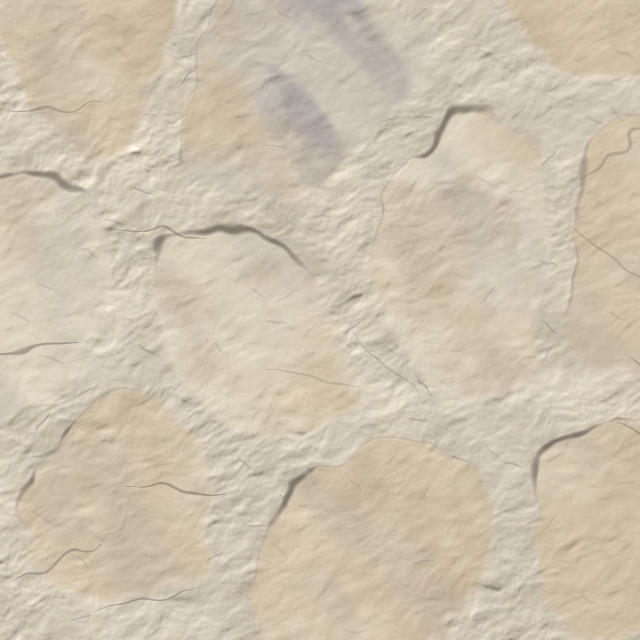
A Shadertoy shader for this texture:

```glsl
// Pale rubble wall: rounded tan, cream and grey stones set in rough mortar.
// Warped, smoothed Voronoi cells form the stones; stretched noise, lit from
// the upper left, gives the relief; short tapered strokes are cracks and nicks.

const vec2  STONE_GRID   = vec2(2.75, 2.45);  // stones across the canvas
const float JITTER       = 0.72;
const float ROUNDING     = 15.0;              // higher gives sharper corners
const float MORTAR_HALF  = 0.085;             // in stone cells
const float SHADOW_WIDTH = 0.015;
const float MORTAR_RELIEF = 0.33;
const float STONE_RELIEF  = 0.16;
const vec2  TO_LIGHT     = vec2(-0.45, 0.89);

const vec3 MORTAR = vec3(0.82, 0.78, 0.71);
const vec3 TAN    = vec3(0.815, 0.75, 0.645);
const vec3 CREAM  = vec3(0.86, 0.82, 0.74);
const vec3 GREY   = vec3(0.785, 0.755, 0.705);
const vec3 BROWN  = vec3(0.76, 0.69, 0.60);
const vec3 SMUDGE = vec3(0.67, 0.645, 0.63);
const vec3 SHADOW = vec3(0.43, 0.39, 0.36);

float hash(vec2 p) {
    return fract(sin(dot(p, vec2(127.1, 311.7))) * 43758.5453);
}

float noise(vec2 p) {
    vec2 i = floor(p), f = fract(p);
    f = f * f * (3.0 - 2.0 * f);
    return mix(mix(hash(i), hash(i + vec2(1, 0)), f.x),
               mix(hash(i + vec2(0, 1)), hash(i + vec2(1, 1)), f.x), f.y);
}

float fbm(vec2 p) {
    float sum = 0.0, amp = 0.5;
    for (int i = 0; i < 4; i++) {
        sum += amp * noise(p);
        p = mat2(1.6, 1.2, -1.2, 1.6) * p + 7.3;
        amp *= 0.5;
    }
    return sum / 0.9375;
}

// Centre of the stone in a cell; odd rows are shifted by half a stone
vec2 stoneCentre(vec2 cell) {
    vec2 offset = vec2(hash(cell + 3.7), hash(cell + 19.1)) - 0.5;
    return cell + 0.5 + JITTER * offset + vec2(0.5 * mod(cell.y, 2.0), 0.0);
}

// Rounded distance to the border of the nearest stone cell
float stoneEdge(vec2 p, out vec2 id) {
    vec2 base = floor(p), nearest = vec2(0.0);
    float best = 1e3;
    for (int y = -2; y <= 2; y++)
    for (int x = -2; x <= 2; x++) {
        vec2 cell = base + vec2(x, y);
        vec2 d = stoneCentre(cell) - p;
        if (dot(d, d) < best) { best = dot(d, d); nearest = d; id = cell; }
    }
    float sum = 1e-9;
    for (int y = -2; y <= 2; y++)
    for (int x = -2; x <= 2; x++) {
        vec2 cell = base + vec2(x, y);
        vec2 d = stoneCentre(cell) - p;
        if (distance(cell, id) > 0.5)
            sum += exp(-ROUNDING * dot(0.5 * (d + nearest), normalize(d - nearest)));
    }
    return -log(sum) / ROUNDING;
}

// Uneven outline: broad bends plus small chips
vec2 warp(vec2 uv) {
    vec2 bend = vec2(fbm(uv * 4.0), fbm(uv * 4.0 + 31.0)) - 0.5;
    vec2 chip = vec2(noise(uv * 30.0), noise(uv * 30.0 + 57.0)) - 0.5;
    return uv * STONE_GRID + 0.32 * bend + 0.045 * chip;
}

// Wrinkled surface, drawn out towards the upper right
float surface(vec2 uv) {
    vec2 q = uv + 0.018 * vec2(noise(uv * 23.0), noise(uv * 23.0 + 40.0));
    q = mat2(0.88, -0.47, 0.47, 0.88) * q;
    return fbm(q * vec2(36.0, 62.0));
}

// Scattered short strokes that taper to both ends
float strokes(vec2 p, float share, float halfLength, float thickness) {
    float ink = 0.0;
    p += 0.12 * vec2(noise(p * 5.0), noise(p * 5.0 + 9.0));
    for (int y = -1; y <= 1; y++)
    for (int x = -1; x <= 1; x++) {
        vec2 cell = floor(p) + vec2(x, y);
        vec2 d = p - cell - 0.25 - 0.5 * vec2(hash(cell + 2.1), hash(cell + 5.9));
        float angle = mix(-0.8, 0.9, hash(cell + 12.4));
        float along = dot(d, vec2(cos(angle), sin(angle))) / halfLength;
        float across = dot(d, vec2(-sin(angle), cos(angle)));
        float width = thickness * max(1.0 - along * along, 0.0) + 1e-4;
        float mark = 1.0 - smoothstep(0.1, 1.0, abs(across) / width);
        float strength = step(hash(cell + 27.0), share) * (0.4 + 0.6 * hash(cell + 33.0));
        ink = max(ink, mark * strength);
    }
    return ink;
}

vec3 stoneColour(vec2 id, vec2 uv) {
    float kind = hash(id + 8.3);
    vec3 c = mix(TAN, CREAM, step(0.42, kind));
    c = mix(c, GREY, step(0.68, kind));
    c = mix(c, BROWN, step(0.87, kind));
    c = mix(c, CREAM, 0.5 * smoothstep(0.48, 0.75, fbm(uv * 8.0 + 5.0)));
    c = mix(c, TAN, 0.75 * smoothstep(0.45, 0.7, fbm(uv * 6.0 + 23.0)));
    c = mix(c, BROWN, 0.5 * smoothstep(0.52, 0.75, fbm(uv * 9.0 + 140.0)));
    // Slanting grey stains, strongest on the grey stones
    float stain = smoothstep(0.48, 0.76, fbm(vec2(uv.x * 11.0 + uv.y * 6.0, uv.y * 5.0) + 61.0));
    return mix(c, SMUDGE, stain * (kind > 0.68 && kind < 0.87 ? 0.85 : 0.25));
}

void mainImage(out vec4 fragColor, in vec2 fragCoord) {
    vec2 uv = fragCoord / iResolution.y;

    // Stone outline and the way it faces
    vec2 p = warp(uv), id, other;
    float edge = stoneEdge(p, id);
    float facing = (edge - stoneEdge(p + 0.02 * TO_LIGHT, other)) / 0.02;
    float inside = edge - MORTAR_HALF - 0.07 * (fbm(uv * 7.0 + 11.0) - 0.5);
    float stone = smoothstep(-0.02, 0.025, inside);

    // Base colours
    vec3 mortar = MORTAR + 0.13 * (fbm(uv * 13.0 + 70.0) - 0.5);
    mortar = mix(mortar, GREY, 0.4 * smoothstep(0.5, 0.7, fbm(uv * 5.0 + 83.0)));
    vec3 colour = mix(mortar, stoneColour(id, uv), stone);

    // Relief from the slope towards the light, with a few deeper pits
    float slope = surface(uv) - surface(uv + 0.0055 * TO_LIGHT);
    float rough = mix(MORTAR_RELIEF, STONE_RELIEF, stone) * (0.6 + 0.8 * noise(uv * 9.0 + 15.0));
    colour += rough * slope;
    colour -= 0.2 * rough * smoothstep(0.16, 0.4, -slope);
    colour += 0.06 * (fbm(uv * 26.0 + 90.0) - 0.5);

    // Broken shadow under the mortar on upper edges, pale rim on lower ones
    float broken = smoothstep(0.48, 0.68, fbm(uv * 11.0 + 47.0));
    float width = SHADOW_WIDTH * (0.4 + broken);
    float line = 1.0 - smoothstep(0.1 * width, width, abs(inside));
    float rim = 1.0 - smoothstep(0.0, 0.03, abs(inside));
    colour = mix(colour, SHADOW, line * smoothstep(0.2, 0.85, facing) * (0.15 + 0.65 * broken));
    colour += 0.025 * rim * smoothstep(0.2, 0.9, -facing);

    // Long faint cracks and many small nicks
    float crack = strokes(uv * 5.5 + 3.0, 0.3, 0.45, 0.02);
    float nick = strokes(uv * 19.0 + 50.0, 0.35, 0.36, 0.06) * mix(1.0, 0.6, stone);
    colour = mix(colour, SHADOW, max(0.5 * crack, 0.3 * nick));

    fragColor = vec4(clamp(colour, 0.0, 1.0), 1.0);
}
```
